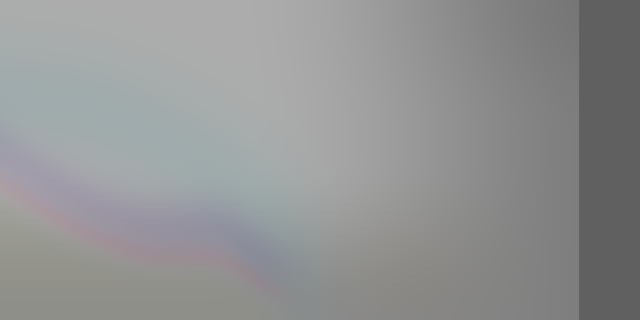
Write a Shadertoy shader that draws this background.

```glsl
// A soft grey wall with a faint iridescent sheen and a flat dark strip at right.
// Grey comes from smooth falloffs; the sheen is a stack of Gaussian tints
// laid along two curves, a wavy ridge and a broad arch above it.

// Bell-shaped weight for a band of the given width.
float band(float dist, float width) {
    float t = dist / width;
    return exp(-t * t);
}

// Height of the pink ridge: a flattening descent, then a second drop.
float ridgeHeight(float x) {
    return 0.2 + 1.856 * pow(max(0.25 - x, 0.0), 1.5)
               - 0.135 * smoothstep(0.32, 0.47, x);
}

// Neutral shading: dim toward the right, the bottom left and the top right.
float wallGrey(vec2 uv) {
    float grey = 0.675 - 0.195 * smoothstep(0.38, 1.0, uv.x);
    grey -= 0.11 * (1.0 - smoothstep(0.0, 0.5, uv.y))
                 * (1.0 - smoothstep(0.45, 0.9, uv.x));
    return grey - 0.03 * smoothstep(0.6, 1.0, uv.y) * smoothstep(0.3, 0.9, uv.x);
}

void mainImage(out vec4 fragColor, in vec2 fragCoord) {
    vec2 uv = fragCoord / iResolution.xy;
    vec3 color = vec3(wallGrey(uv));

    // Signed heights above the two guiding curves
    float aboveRidge = uv.y - ridgeHeight(uv.x);
    float slope = 2.2 * uv.x;
    float aboveArch = (uv.y - 0.70 + 2.2 * uv.x * uv.x) / sqrt(1.0 + slope * slope);
    float ridgeFade = 1.0 - smoothstep(0.38, 0.5, uv.x);

    // Teal arch
    float teal = band(aboveArch, 0.17) * (1.0 - smoothstep(0.4, 0.58, uv.x));
    color += teal * vec3(-0.05, -0.004, -0.002);

    // Lavender just above the ridge, pink along it
    float lavender = band(aboveRidge - 0.095, 0.09) * ridgeFade;
    color += lavender * vec3(-0.035, -0.06, -0.005);
    float pink = band(aboveRidge, 0.035) * ridgeFade;
    color += pink * vec3(0.018, -0.03, -0.022);

    // Olive below the ridge and a weak warm patch to its right
    float olive = (1.0 - smoothstep(-0.11, 0.0, aboveRidge)) * ridgeFade;
    color += olive * mix(vec3(-0.005, -0.005, -0.028),
                         vec3(-0.025, -0.022, -0.055), smoothstep(0.0, 0.3, uv.y));
    float warm = band(uv.x - 0.63, 0.13) * band(uv.y - 0.15, 0.2);
    color += warm * vec3(-0.002, -0.006, -0.02);

    // Flat strip with an antialiased edge
    float pixel = 1.0 / iResolution.x;
    float strip = smoothstep(-0.5 * pixel, 0.5 * pixel, uv.x - 0.905);
    color = mix(color, vec3(0.376), strip);

    fragColor = vec4(color, 1.0);
}
```
